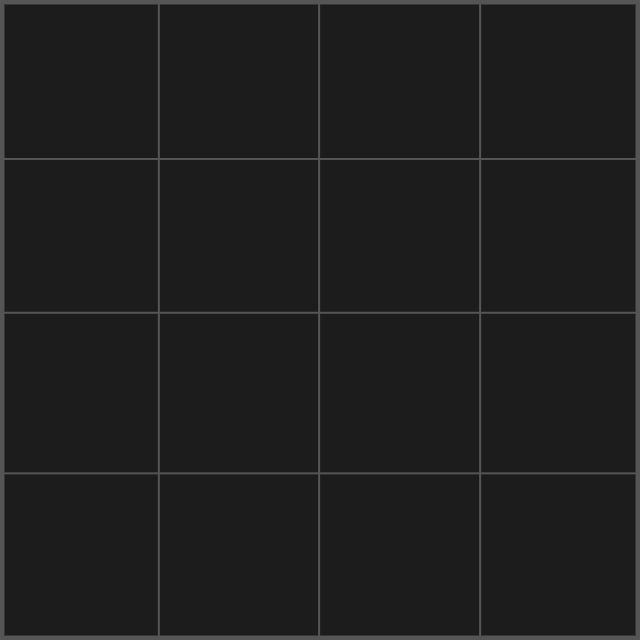
Write a Shadertoy shader that draws this pattern.

```glsl
// Share of each pixel covered by a band of the given half width, per axis
vec2 bandCoverage(vec2 offset, float halfWidth, vec2 pixel) {
    vec2 upper = min(vec2(halfWidth), offset + 0.5 * pixel);
    vec2 lower = max(vec2(-halfWidth), offset - 0.5 * pixel);
    return clamp((upper - lower) / pixel, 0.0, 1.0);
}

void mainImage(out vec4 fragColor, in vec2 fragCoord) {
    vec2 pixel = 1.0 / iResolution.xy;
    vec2 uv = fragCoord * pixel;

    // Outer frame
    vec2 edgeDistance = min(uv, 1.0 - uv);
    vec2 coverage = bandCoverage(edgeDistance, 0.007, pixel);

    // Thin dividers, drifting slightly from the even quarters
    for (float k = -1.0; k <= 1.0; k++) {
        vec2 drift = vec2(-0.0014, 0.0113) + k * vec2(0.001, -0.0044)
                   + k * k * vec2(0.0006, -0.0053);
        vec2 center = 0.5 + 0.25 * k + drift;
        coverage = max(coverage, bandCoverage(uv - center, 0.00156, pixel));
    }

    // Grey lines over a near-black ground
    float line = max(coverage.x, coverage.y);
    fragColor = vec4(mix(vec3(0.11), vec3(0.333), line), 1.0);
}
```
